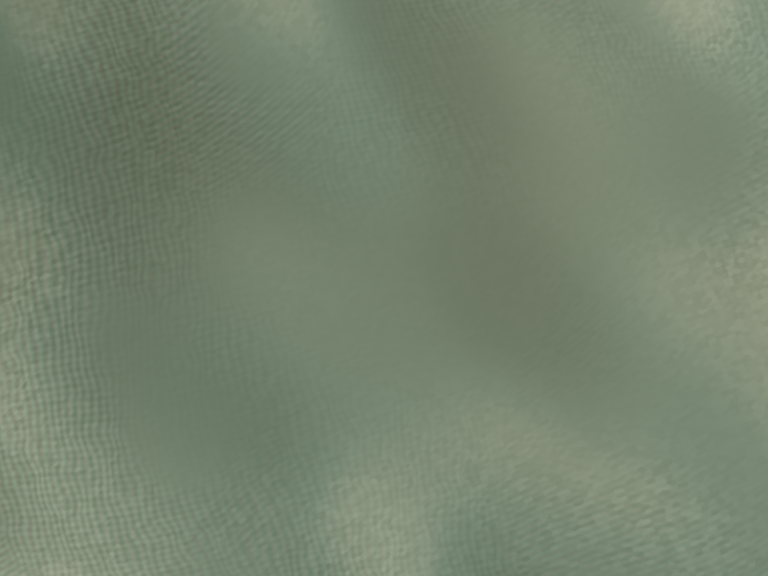
This texture is drawn by a WebGL 2 fragment shader. Its source:

```glsl
#version 300 es
precision highp float;
// Muted green frosted sheet: soft slanted patches of beige and teal from blurred
// cellular noise, under broad corner shading. Bent layered sines, broken up by
// cells, add fine ripples that fade toward the middle, with a crisp crinkle on top.

#define MID_COLOUR vec3(0.458, 0.515, 0.436)
#define TONE_STEP vec3(0.056, 0.054, 0.051)
#define WARM_SHIFT vec3(0.045, -0.006, -0.012)
#define PATCH_SCALE vec2(3.6, 6.4)
#define PATCH_ANGLE -0.92
#define PATCH_CONTRAST 2.3
#define RIPPLE_FREQ 80.0
#define RIPPLE_STRENGTH 0.016
#define CRINKLE_SCALE vec2(80.0, 125.0)
#define CRINKLE_STRENGTH 0.050

out vec4 fragColor;
uniform vec2 u_resolution;

const float TAU = 6.2831853;

vec3 hash3(vec2 cell) {
    vec3 q = fract(vec3(cell.xyx) * vec3(0.1031, 0.1030, 0.0973));
    q += dot(q, q.yxz + 33.33);
    return fract((q.xxy + q.yzz) * q.zyx);
}

mat2 rotation(float angle) {
    float c = cos(angle), s = sin(angle);
    return mat2(c, -s, s, c);
}

// Blurred cellular noise: scattered points blend their random values.
float softCells(vec2 p, float sharpness) {
    vec2 base = floor(p);
    float total = 0.0, weightSum = 0.0;
    for (int y = -2; y <= 2; y++) {
        for (int x = -2; x <= 2; x++) {
            vec2 cell = base + vec2(x, y);
            vec3 h = hash3(cell + 91.0);
            vec2 d = cell + 0.15 + 0.7 * h.xy - p;
            float w = exp(-sharpness * dot(d, d));
            total += w * h.z;
            weightSum += w;
        }
    }
    return total / weightSum - 0.5;
}

// Slow bending that turns straight ripples into drifting ones.
vec2 bend(vec2 p) {
    return vec2(sin(4.1 * p.y + 1.7 * p.x + 0.6) + 0.4 * sin(9.0 * p.x - 5.0 * p.y),
                sin(3.3 * p.x - 2.2 * p.y + 2.1) + 0.4 * sin(7.0 * p.y + 6.0 * p.x));
}

float wave(vec2 p, float angle, float freq) {
    return sin(TAU * freq * dot(p, vec2(cos(angle), sin(angle))));
}

// Broad light and shade near the corners.
float cornerShade(vec2 uv) {
    float left = 1.0 - smoothstep(0.0, 0.45, uv.x);
    float low = 1.0 - smoothstep(0.0, 0.55, uv.y);
    float right = smoothstep(0.55, 1.0, uv.x);
    return 0.9 * left * low - 1.2 * left * smoothstep(0.25, 0.65, uv.y)
         + right * (0.2 + 0.6 * smoothstep(0.45, 1.0, uv.y));
}

void main() {
    vec2 uv = gl_FragCoord.xy / u_resolution;
    vec2 p = gl_FragCoord.xy / u_resolution.y;
    vec2 flow = bend(p);

    // Slanted patches of tone with sparse bright cores, and a separate drift of hue.
    vec2 slanted = rotation(PATCH_ANGLE) * (p + 0.015 * flow);
    float patches = softCells(slanted * PATCH_SCALE + 14.2, 2.6) * PATCH_CONTRAST;
    float hue = softCells(slanted * PATCH_SCALE * 0.7 + 27.3, 2.6);
    float core = smoothstep(0.2, 0.8, patches);
    float tone = patches + 0.5 * core + cornerShade(uv);
    float warmth = hue + 0.45 * core - 0.15 * min(tone, 0.0);

    // Ripples grow toward the rim, mostly on the left, and in loose areas.
    float rim = smoothstep(0.08, 0.55, distance(uv, vec2(0.55, 0.48)));
    float loose = smoothstep(-0.2, 0.2, softCells(p * 6.0 + 11.0, 3.0));
    float visible = 1.0 - smoothstep(0.3, 0.5, RIPPLE_FREQ / u_resolution.y);
    float cover = visible * rim * mix(0.15, 1.3, loose) * mix(1.2, 0.4, uv.x);

    // Cells shift the phase so that lines break, and choose between directions.
    float shift = softCells(p * 26.0 + 5.0, 3.5);
    float turn = smoothstep(-0.12, 0.12, softCells(p * 3.5 + 42.0, 3.0));
    vec2 bent = p + 0.035 * flow + 0.012 * shift;
    float slopes = wave(bent, 2.15, RIPPLE_FREQ) + 0.4 * wave(bent, 1.5, RIPPLE_FREQ * 0.8);
    float uprights = wave(bent, 0.25, RIPPLE_FREQ * 0.9)
                   + 0.5 * wave(p + 0.03 * flow.yx, 1.75, RIPPLE_FREQ * 1.1);
    float ripple = mix(slopes, uprights, turn);
    float fringe = wave(bent, mix(2.15, 0.25, step(0.5, turn)), RIPPLE_FREQ * 0.85);

    // Crinkle gathers on the bright patches and their flanks.
    float crinkle = softCells(rotation(0.55) * (p + 0.03 * flow) * CRINKLE_SCALE, 9.0);
    float flank = smoothstep(-0.1, 0.5, patches) * (0.3 + 0.7 * rim);
    float crinkleCover = visible * (0.14 + 0.6 * rim * loose + 0.5 * flank);

    vec3 colour = MID_COLOUR + tone * TONE_STEP + warmth * WARM_SHIFT;
    colour += ripple * cover * RIPPLE_STRENGTH;
    colour += fringe * cover * 0.007 * vec3(1.0, -0.4, 0.5);
    colour += crinkle * crinkleCover * CRINKLE_STRENGTH;
    fragColor = vec4(clamp(colour, 0.0, 1.0), 1.0);
}
```
